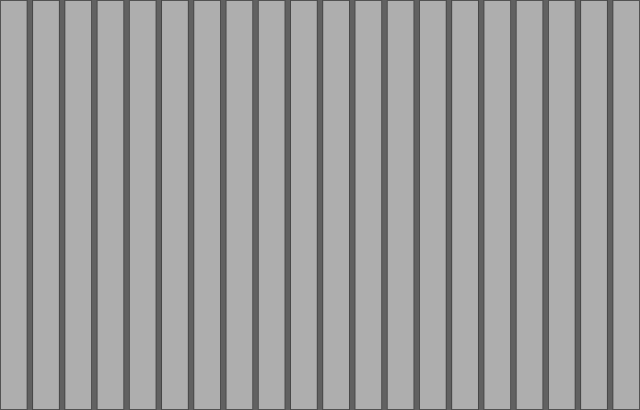
Write a WebGL 1 fragment shader that draws this pattern.

```glsl
precision highp float;

// Twenty upright grey slats with thin dark outlines, parted by darker gaps.
// One slat is a box distance repeated across the width; its outline and face
// are weighted by how much of each pixel they cover.

uniform vec2 u_resolution;

// Share of a pixel lying inside the edge at distance d.
float coverage(float d, float pixel) {
    return clamp(0.5 - d / pixel, 0.0, 1.0);
}

// Signed distance to an axis-aligned box with square corners.
float boxDistance(vec2 p, vec2 halfSize) {
    vec2 q = abs(p) - halfSize;
    return max(q.x, q.y);
}

void main() {
    // The canvas is 768 units wide; an outline is one unit thick.
    float pixel = 768.0 / u_resolution.x;
    vec2 p = gl_FragCoord.xy * pixel;
    float halfHeight = 0.5 * u_resolution.y * pixel;

    // Repeat: 20 slats, 32 wide, inset by half an outline at both ends.
    float pitch = 735.0 / 19.0;
    float slatX = (fract((p.x - 16.5) / pitch + 0.5) - 0.5) * pitch;
    float d = boxDistance(vec2(slatX, p.y - halfHeight), vec2(16.0, halfHeight - 0.5));

    // Outline centred on the slat edge, face within it, gap outside.
    float slat = coverage(d - 0.5, pixel);
    float face = coverage(d + 0.5, pixel);
    float grey = 0.38 * (1.0 - slat) + 0.25 * (slat - face) + 0.682 * face;

    gl_FragColor = vec4(vec3(grey), 1.0);
}
```
